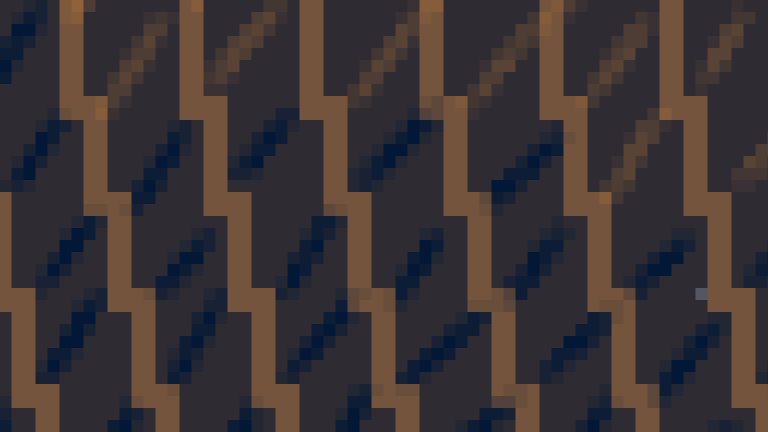
Give the GLSL for this pattern, as a WebGL 2 fragment shader.

```glsl
#version 300 es
precision highp float;
// Dark ground with copper staircase lines stepping down to the right, in coarse
// square cells. Each lane between lines holds soft slanted strokes, one per step,
// jittered by a hash: navy strokes low down, copper glints along the top.

uniform vec2 u_resolution;
out vec4 fragColor;

const float ROWS = 36.0;           // cells down the canvas
const float PERIOD = 10.0;         // cells between lines
const float STEP_HEIGHT = 8.0;     // cells per stair step
const float LINE_WIDTH = 2.0;      // line width and sideways shift per step
const float LINE_START = 5.0;      // column of the first line at the top
const float GRID_SHIFT = 0.06;     // sideways offset of the cell grid

const vec2 STROKE_CENTER = vec2(11.2, 5.0);
const vec2 STROKE_JITTER = vec2(1.1, 1.6);
const vec2 STROKE_ANGLE = vec2(0.70, 1.08);  // range in radians
const vec2 STROKE_HALF = vec2(2.6, 4.4);     // range of half length
const float STROKE_CORE = 0.25;
const float STROKE_EDGE = 1.4;
const float LEVELS = 4.0;                    // opacity steps
const vec2 NAVY_OPACITY = vec2(1.0, 0.40);   // over ground, over line
const vec2 GLINT_OPACITY = vec2(0.36, 0.70);

const vec3 GROUND = vec3(0.18, 0.17, 0.20);
const vec3 COPPER = vec3(0.46, 0.33, 0.24);
const vec3 NAVY = vec3(0.01, 0.095, 0.21);
const vec3 GLINT = vec3(0.65, 0.43, 0.22);
const vec3 FLECK = vec3(0.33, 0.34, 0.38);
const vec2 FLECK_CELL = vec2(58.0, 24.0);

vec4 hash42(vec2 p) {
  vec4 q = fract(p.xyxy * vec4(0.1031, 0.1030, 0.0973, 0.1099));
  q += dot(q, q.wzxy + 33.33);
  return fract((q.xxyz + q.yzzw) * q.zywx);
}

// 1 on a staircase line, 0 elsewhere
float stairs(vec2 cell) {
  float band = floor(cell.y / STEP_HEIGHT);
  float u = mod(cell.x - LINE_START - LINE_WIDTH * band, PERIOD);
  bool riser = u < LINE_WIDTH;
  bool tread = band > 0.0 && u >= PERIOD - LINE_WIDTH
            && mod(cell.y, STEP_HEIGHT) < LINE_WIDTH;
  return riser || tread ? 1.0 : 0.0;
}

// Opacity of one tapered stroke rising to the right (y points down)
float stroke(vec2 p, float angle, float halfLength) {
  vec2 dir = vec2(cos(angle), -sin(angle));
  float along = clamp(dot(p, dir), -halfLength, halfLength);
  float fade = 1.0 - 0.5 * pow(abs(along) / halfLength, 3.0);
  return fade * (1.0 - smoothstep(STROKE_CORE, STROKE_EDGE, length(p - dir * along)));
}

// Strongest nearby stroke: x = opacity, y = 1 for a glint
vec2 strokes(vec2 p) {
  vec2 best = vec2(0.0);
  float band0 = floor(p.y / STEP_HEIGHT);
  for (int j = -1; j <= 1; j++) {
    float band = band0 + float(j);
    float shift = LINE_WIDTH * band;
    float lane0 = floor((p.x - shift - LINE_START - 1.0) / PERIOD);
    for (int i = -1; i <= 1; i++) {
      float lane = lane0 + float(i);
      vec4 h = hash42(vec2(lane, band) + 17.0);
      vec2 center = vec2(lane * PERIOD + shift, band * STEP_HEIGHT)
                  + STROKE_CENTER + STROKE_JITTER * (2.0 * h.xy - 1.0);
      float halfLength = mix(STROKE_HALF.x, STROKE_HALF.y, sqrt(h.w));
      float a = stroke(p - center, mix(STROKE_ANGLE.x, STROKE_ANGLE.y, h.z), halfLength);
      // Glints lie above a curve that sinks to the right
      float horizon = 2.14 * sqrt(max(center.x, 0.0)) - 1.75;
      if (a > best.x) best = vec2(a, step(center.y, horizon));
    }
  }
  return best;
}

vec3 shade(vec2 p) {
  vec2 cell = floor(p);
  float line = stairs(cell);
  vec3 color = mix(GROUND, COPPER, line);

  // Uneven wear per cell, then a few flat opacity levels
  vec2 s = strokes(cell + 0.5);
  float wear = 0.8 + 0.4 * hash42(cell + 71.0).x;
  float a = min(floor(s.x * wear * LEVELS + 0.5) / LEVELS, 1.0);
  vec2 opacity = mix(NAVY_OPACITY, GLINT_OPACITY, s.y);
  color = mix(color, mix(NAVY, GLINT, s.y), a * mix(opacity.x, opacity.y, line));

  return cell == FLECK_CELL ? FLECK : color;
}

void main() {
  // Four samples smooth the cell edges
  vec3 sum = vec3(0.0);
  for (int k = 0; k < 4; k++) {
    vec2 offset = vec2(k & 1, k >> 1) * 0.5 - 0.25;
    vec2 p = (gl_FragCoord.xy + offset) * ROWS / u_resolution.y;
    sum += shade(vec2(p.x + GRID_SHIFT, ROWS - p.y));
  }
  fragColor = vec4(sum * 0.25, 1.0);
}
```
